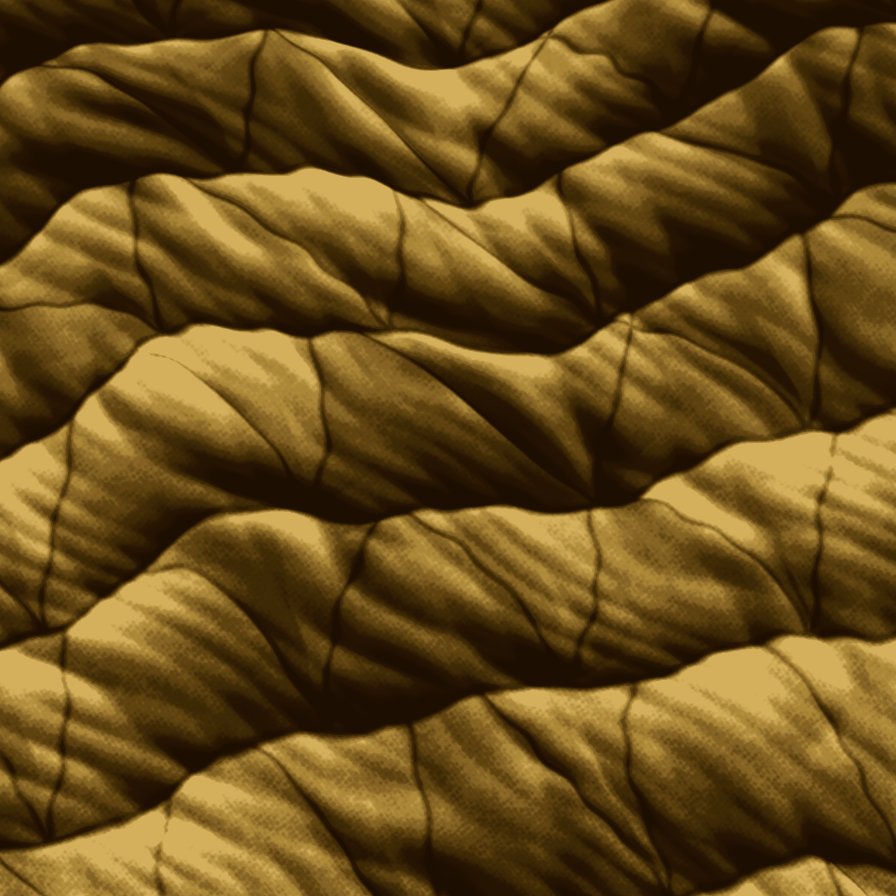
This texture is drawn by a three.js fragment shader. Its source:

```glsl
varying vec2 vUv;

float hash(vec2 p) {
  return fract(sin(dot(p, vec2(127.1, 311.7))) * 43758.545);
}

// Distance to the nearest jittered cell point
float cellular(vec2 p) {
  vec2 cell = floor(p);
  float nearest = 2.0;
  for (int j = -1; j <= 1; j++)
    for (int i = -1; i <= 1; i++) {
      vec2 c = cell + vec2(float(i), float(j));
      vec2 point = c + vec2(hash(c), hash(c + 37.0));
      nearest = min(nearest, distance(p, point));
    }
  return nearest;
}

// Canvas to quilt space: x runs along a roll, y counts the rolls
vec2 drape(vec2 p) {
  p.y += 0.032 * sin(p.x * 6.5 + p.y * 4.0 + 0.6);
  p += 0.024 * sin(p.yx * vec2(8.0, 9.5) + vec2(1.0, 2.6));
  p += 0.011 * sin(p.yx * vec2(19.0, 21.0) + p * 6.0 + vec2(0.4, 4.0));
  p += 0.0028 * sin(p.yx * vec2(83.0, 71.0) + 3.0 * sin(p * 23.0));
  return vec2(p.x * 3.5 + p.y * 0.9, (p.y - 0.26 * p.x) * (3.4 + 1.6 * p.y) + 0.75);
}

// Distances to the slanted seams and the roll seam, then height within the roll
vec3 seams(vec2 p) {
  vec2 q = drape(p);
  float row = floor(q.y);
  float t = fract(q.y);
  float u = q.x + hash(vec2(row, 5.0));
  float slanted = 1.0;
  for (int i = -1; i <= 1; i++) {
    float cell = floor(u) + float(i);
    float foot = mix(0.45, 0.75, hash(vec2(cell, row)));
    float falling = foot * (1.0 - t * (0.6 + 0.4 * t));
    float rising = foot + mix(0.08, 0.4, hash(vec2(row, cell))) * t;
    float x = u - cell;
    slanted = min(slanted, min(abs(x - falling), abs(x - rising)));
  }
  return vec3(slanted * 0.23, min(t, 1.0 - t) * 0.22, t);
}

// Sharp-bottomed creases running mostly down to the right
float wrinkles(vec2 p) {
  float sum = 0.0;
  float size = 0.034;
  vec2 across = vec2(15.0, 12.0);
  for (int i = 0; i < 4; i++) {
    float k = float(i);
    float bend = 1.3 * sin(p.x * 9.0 - p.y * 12.0 + k * 2.1) + 0.7 * sin(p.y * 21.0 + p.x * 13.0 + k);
    float patches = 0.5 + 0.5 * sin(p.x * 13.0 + k * 4.0 + 2.0 * sin(p.y * 11.0 + k));
    float wave = sin(dot(p, across) + bend);
    sum += size * patches * sqrt(wave * wave + 0.05);
    across = mat2(0.99, 0.12, -0.12, 0.99) * across * 1.7;
    size *= 0.52;
  }
  return sum;
}

float clothHeight(vec2 p) {
  vec3 s = seams(p);
  float puff = (1.0 - exp(-22.0 * s.x)) * (1.0 - exp(-30.0 * s.y));
  float gather = 0.7 + 0.6 * exp(-22.0 * min(s.x, s.y));
  return 0.042 * puff + wrinkles(p) * gather;
}

// Ochre cloth from deep shadow to lit nap
vec3 ochre(float shade) {
  vec3 c = mix(vec3(0.11, 0.055, 0.005), vec3(0.15, 0.08, 0.01), smoothstep(-0.1, 0.09, shade));
  c = mix(c, vec3(0.24, 0.16, 0.02), smoothstep(0.09, 0.27, shade));
  c = mix(c, vec3(0.37, 0.26, 0.06), smoothstep(0.27, 0.47, shade));
  c = mix(c, vec3(0.52, 0.39, 0.14), smoothstep(0.47, 0.63, shade));
  c = mix(c, vec3(0.67, 0.53, 0.22), smoothstep(0.63, 0.79, shade));
  return mix(c, vec3(0.83, 0.69, 0.36), smoothstep(0.79, 0.98, shade));
}

void main() {
  vec2 p = vUv;
  vec3 s = seams(p);

  // Light from above, with each roll shading its own foot
  vec2 toLight = normalize(vec2(0.35, 0.9));
  float reach = 0.004;
  float facing = (clothHeight(p - toLight * reach) - clothHeight(p + toLight * reach)) / (2.0 * reach);
  float roll = s.z * smoothstep(0.0, 0.05, 1.0 - s.z);
  float shade = 0.16 + 0.74 * roll + 0.36 * clamp(facing, -1.1, 1.1);
  shade += 0.16 * sin(p.x * 7.0 + 2.0 * sin(p.y * 5.0)) - 0.14 * smoothstep(0.7, 1.0, p.y);

  // Sunken stitching
  float stitch = exp(-pow(s.x / 0.0035, 2.0)) + 0.8 * exp(-pow(s.y / 0.004, 2.0));
  shade -= 0.28 * min(stitch, 1.0) + 0.07 * exp(-s.x / 0.014);

  // Knit loops and fibre mottling, softer in the distance
  float knit = sin(p.x * 820.0 + 2.0 * sin(p.y * 45.0)) * sin(p.y * 690.0 + p.x * 160.0);
  float fibre = 0.12 * (cellular(p * vec2(150.0, 180.0)) - 0.5) + 0.08 * (cellular(p * 55.0) - 0.5);
  shade += (0.03 * knit + fibre) * (1.0 - 0.5 * p.y) * smoothstep(-0.1, 0.5, shade);

  gl_FragColor = vec4(ochre(shade), 1.0);
}
```
